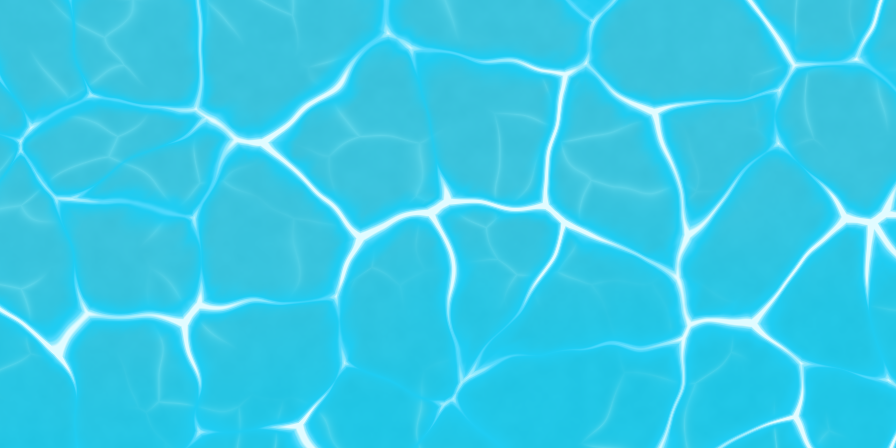
A Shadertoy shader for this texture:

```glsl
// Sunlit swimming pool water: a bright web of caustic lines over turquoise.
#define CELLS 3.5          // web cells per canvas height
#define WISP_CELLS 5.3     // cells of the faint second web
#define WARP 0.075         // bending of the lines
#define CORE_WIDTH 0.0052  // half width of the bright line
#define HALO_WIDTH 0.020   // reach of the glow beside it
#define SHALLOW vec3(0.230, 0.765, 0.865)
#define DEEP    vec3(0.125, 0.778, 0.902)
#define GLOW    vec3(0.120, 0.802, 0.950)
#define SKY     vec3(0.310, 0.850, 0.990)
#define PALE    vec3(0.550, 0.910, 0.990)
#define WHITE   vec3(0.880, 0.985, 1.000)
#define WISP    vec3(0.460, 0.880, 0.950)

vec2 hash2(vec2 p) {
    vec3 q = fract(p.xyx * vec3(0.1031, 0.1030, 0.0973));
    q += dot(q, q.yzx + 33.33);
    return fract((q.xx + q.yz) * q.zy);
}

float noise(vec2 p) {
    vec2 i = floor(p), f = fract(p);
    f = f * f * (3.0 - 2.0 * f);
    return mix(mix(hash2(i).x, hash2(i + vec2(1, 0)).x, f.x),
               mix(hash2(i + vec2(0, 1)).x, hash2(i + vec2(1, 1)).x, f.x), f.y);
}

float fbm(vec2 p) {
    return 0.6 * noise(p) + 0.28 * noise(p * 2.1 + 7.3) + 0.12 * noise(p * 4.3 + 19.1);
}

vec2 bend(vec2 p) {
    return vec2(fbm(p * 3.2 + 3.7), fbm(p * 3.2 + 41.2)) - 0.5;
}

// Voronoi web: x = distance to the nearest edge, y = closeness measure to a junction
vec2 web(vec2 p) {
    vec2 cell = floor(p), f = fract(p), nearest = vec2(0);
    vec3 rank = vec3(9);
    for (int j = -2; j <= 2; j++)
    for (int i = -2; i <= 2; i++) {
        vec2 g = vec2(i, j);
        vec2 r = g + hash2(cell + g) - f;
        float d = length(r);
        if (d < rank.x) { rank = vec3(d, rank.xy); nearest = r; }
        else if (d < rank.y) rank = vec3(rank.x, d, rank.y);
        else rank.z = min(rank.z, d);
    }
    float edge = 9.0;
    for (int j = -2; j <= 2; j++)
    for (int i = -2; i <= 2; i++) {
        vec2 g = vec2(i, j);
        vec2 r = g + hash2(cell + g) - f;
        vec2 gap = r - nearest;
        if (dot(gap, gap) > 1e-5)
            edge = min(edge, dot(0.5 * (r + nearest), normalize(gap)));
    }
    return vec2(edge, rank.z - rank.x);
}

void mainImage(out vec4 fragColor, in vec2 fragCoord) {
    vec2 p = fragCoord / iResolution.y;
    vec2 warped = p + 2.0 * WARP * bend(p);

    // Main web, strong in some places and fading in others
    vec2 lines = web(warped * CELLS + vec2(11.0, 5.0)) / CELLS;
    float strength = smoothstep(0.27, 0.72, noise(p * 4.2 + 23.0));
    float shimmer = fbm(vec2(p.x + p.y, p.y - p.x) * vec2(9.0, 20.0));
    float junction = exp(-lines.y / 0.032);
    float width = CORE_WIDTH * (0.55 + 0.6 * strength + 0.9 * junction);
    float core = exp(-pow(lines.x / width, 2.0));
    float halo = exp(-lines.x / (HALO_WIDTH * (0.5 + shimmer)));
    float light = 0.68 * core * max(strength, 0.6 * junction)
                + halo * (0.16 + 0.26 * strength)
                + 0.32 * junction * (0.4 + shimmer);

    // Faint wisps from a finer web
    vec2 veil = web((p + 3.2 * WARP * bend(p + 5.0)) * WISP_CELLS + 31.0) / WISP_CELLS;
    float wisp = exp(-veil.x / 0.0075) * smoothstep(0.42, 0.75, noise(p * 5.0 + 57.0));

    // Water body, bluer toward the bottom and right
    float depth = 1.0 - smoothstep(0.0, 0.6, p.y - 0.10 * (p.x - 1.0)
                                   + 0.3 * (fbm(p * 3.0 + 13.0) - 0.5));
    vec3 color = mix(SHALLOW, DEEP, depth);
    color += 0.022 * (fbm(p * 28.0) - 0.5);
    color = mix(color, WISP, 0.55 * wisp);

    // Light ramp from glow to white
    color = mix(color, GLOW, smoothstep(0.02, 0.22, light));
    color = mix(color, SKY, smoothstep(0.20, 0.42, light));
    color = mix(color, PALE, smoothstep(0.42, 0.66, light));
    color = mix(color, WHITE, smoothstep(0.66, 1.02, light));
    fragColor = vec4(clamp(color, 0.0, 1.0), 1.0);
}
```
